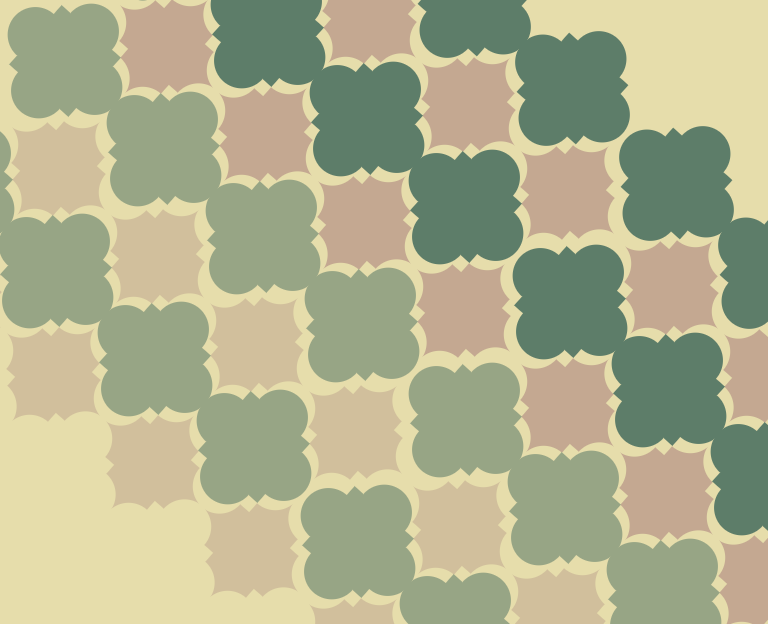
Write a WebGL 2 fragment shader that draws this pattern.

```glsl
#version 300 es
precision highp float;
// Diagonal bands of barbed quatrefoil tiles alternating with scalloped insets on cream.

uniform vec2 u_resolution;
out vec4 fragColor;

// Palette
const vec3 CREAM = vec3(0.902, 0.867, 0.671);
const vec3 SAGE  = vec3(0.594, 0.648, 0.522);
const vec3 PINE  = vec3(0.364, 0.490, 0.412);
const vec3 SAND  = vec3(0.820, 0.750, 0.610);
const vec3 ROSE  = vec3(0.767, 0.660, 0.567);

// Layout, with the canvas VIEW_HEIGHT units high
const float VIEW_HEIGHT = 6.24;
const vec2 ORIGIN       = vec2(0.65, 5.63);
const vec2 ALONG_STEP   = vec2(0.99, -0.88);   // next tile in a band
const vec2 ACROSS_STEP  = vec2(1.04, 1.18);    // next band
const vec2 INSET_OFFSET = vec2(1.015, 0.145);  // from a tile to its inset
const int COLUMNS    = 7;
const int FIRST_BAND = -2;
const int LAST_BAND  = 2;

// Hand-laid slips that break the regular spacing
const int SLIP_COLUMN = 4;
const vec2 COLUMN_SLIP = vec2(0.05, -0.07);
const vec2 LOWER_SLIP  = vec2(-0.04, -0.04);
const vec2 UPPER_SLIP  = vec2(0.025, 0.005);

// Tile shape
const float TILT        = 0.061;
const float BARB_REACH  = 0.56;
const float LOBE_RADIUS = 0.277;
const float CELL_SIZE   = 0.944;

// Diamond with a circle centred on each edge
float quatrefoil(vec2 p) {
    p = abs(p);
    float diamond = (p.x + p.y - BARB_REACH) * 0.70711;
    float lobe = length(p - 0.5 * BARB_REACH) - LOBE_RADIUS;
    return min(diamond, lobe);
}

// Square cell bitten by the quatrefoils of its four neighbours
float inset(vec2 p) {
    p = abs(p);
    vec2 folded = vec2(max(p.x, p.y), min(p.x, p.y));
    float bite = quatrefoil(folded - vec2(CELL_SIZE, 0.0));
    return max(folded.x - 0.5 * CELL_SIZE, -bite);
}

vec2 tileCenter(int column, int band) {
    vec2 c = ORIGIN + float(column) * ALONG_STEP + float(band) * ACROSS_STEP;
    if (column >= SLIP_COLUMN) c += COLUMN_SLIP;
    if (band < 0) c += LOWER_SLIP;
    if (band > 1) c += UPPER_SLIP;
    return c;
}

void main() {
    float pixel = VIEW_HEIGHT / u_resolution.y;
    vec2 p = gl_FragCoord.xy * pixel;
    float c = cos(TILT), s = sin(TILT);
    mat2 untilt = mat2(c, -s, s, c);

    vec3 ground = CREAM;
    vec3 tileColor = SAGE;
    float tileCover = 0.0;

    for (int band = FIRST_BAND; band <= LAST_BAND; band++) {
        for (int column = 0; column < COLUMNS; column++) {
            vec2 local = p - tileCenter(column, band);

            // Insets fill the gaps below the top band
            if (band < LAST_BAND) {
                float d = inset(untilt * (local - INSET_OFFSET));
                float cover = clamp(0.5 - d / pixel, 0.0, 1.0);
                ground = mix(ground, band < 0 ? SAND : ROSE, cover);
            }

            // Tiles leave the lowest band bare
            if (band > FIRST_BAND) {
                float d = quatrefoil(untilt * local);
                float cover = clamp(0.5 - d / pixel, 0.0, 1.0);
                if (cover > tileCover) {
                    tileCover = cover;
                    tileColor = band < 1 ? SAGE : PINE;
                }
            }
        }
    }

    fragColor = vec4(mix(ground, tileColor, tileCover), 1.0);
}
```
